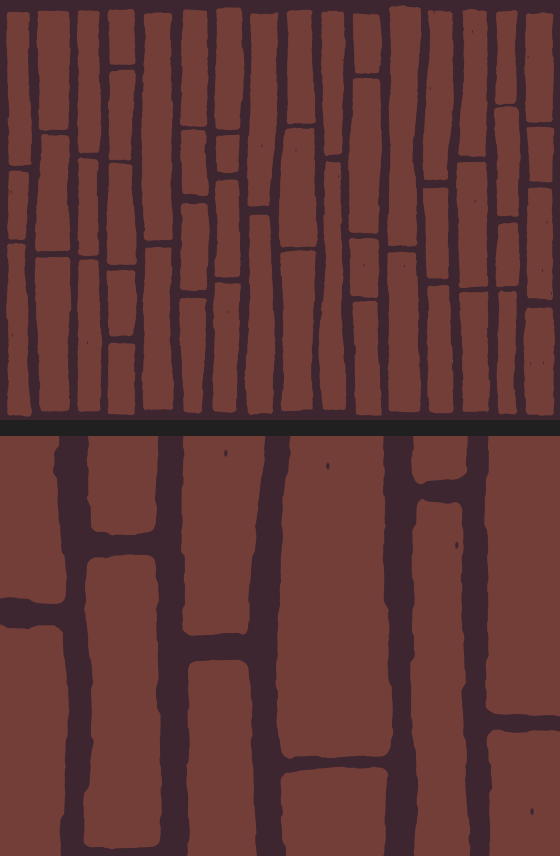
Top, the full canvas; bottom, a detail of the centre.
This texture is drawn by a WebGL 2 fragment shader. Its source:

```glsl
#version 300 es
precision highp float;
// Rough wooden planks: sixteen upright columns, each cut into a few boards.
// Neighbouring columns share a wandering seam, joints are jittered per column,
// and every board is a slightly rounded box whose four sides are worn by noise.

uniform vec2 u_resolution;
out vec4 fragColor;

const int COLUMNS = 16;
const float PITCH = 1.0 / 12.0;

// Number of boards in each column
const int BOARDS[COLUMNS] = int[](3, 3, 3, 5, 2, 4, 4, 2, 3, 2, 4, 2, 3, 3, 4, 4);

float hash(vec2 p) {
    return fract(sin(dot(p, vec2(127.1, 311.7))) * 43758.5453);
}

// Signed noise along a line; softness 0.5 is smooth, smaller gives ragged steps
float lineNoise(float x, float seed, float softness) {
    float cell = floor(x);
    float blend = smoothstep(0.5 - softness, 0.5 + softness, x - cell);
    return 2.0 * mix(hash(vec2(cell, seed)), hash(vec2(cell + 1.0, seed)), blend) - 1.0;
}

// Small chipped steps on top of a gentle bow
float wear(float x, float seed) {
    return 0.0035 * lineNoise(x * 11.0, seed, 0.5)
         + 0.0016 * lineNoise(x * 48.0, seed + 3.7, 0.15)
         + 0.0007 * lineNoise(x * 130.0, seed + 8.3, 0.2);
}

// Seam between two columns at height y; the outer seams stay near the border
float seam(int i, float y) {
    float id = float(i);
    float inner = (i == 0 || i == COLUMNS) ? 0.25 : 1.0;
    float shift = 0.018 * (hash(vec2(id, 5.3)) - 0.5);
    float sway = 0.010 * lineNoise(y * 4.0 + id * 0.37, id + 21.0, 0.5);
    float border = i == 0 ? 0.007 : (i == COLUMNS ? -0.007 : 0.0);
    return id * PITCH + border + inner * (shift + sway);
}

// Height of the k-th joint in a column of n boards
float joint(int column, int k, int n) {
    float random = hash(vec2(float(column) + 2.6, float(k) + 40.0)) - 0.5;
    bool isEnd = k == 0 || k == n;
    float jitter = isEnd ? 0.0 : 0.68 * random;
    float height = mix(0.010, 0.983, (float(k) + jitter) / float(n));
    return height + (isEnd ? 0.016 * random : 0.0);
}

float roundedBox(vec2 p, vec2 low, vec2 high, float radius) {
    vec2 q = abs(p - 0.5 * (low + high)) - 0.5 * (high - low) + radius;
    return length(max(q, 0.0)) + min(max(q.x, q.y), 0.0) - radius;
}

float board(vec2 p, int column, int k, int n) {
    float seed = float(column) * 17.0 + float(k) * 3.1;
    float tilt = 0.10 * (hash(vec2(seed, 9.0)) - 0.5) * (p.x - (float(column) + 0.5) * PITCH);
    float halfJoint = mix(0.005, 0.010, hash(vec2(seed, 14.0)));
    vec2 low = vec2(seam(column, p.y) + 0.0108 + wear(p.y, seed + 1.0),
                    joint(column, k, n) + halfJoint + tilt + wear(p.x, seed + 2.0));
    vec2 high = vec2(seam(column + 1, p.y) - 0.0108 + wear(p.y, seed + 5.0),
                     joint(column, k + 1, n) - halfJoint + tilt + wear(p.x, seed + 6.0));
    return roundedBox(p, low, high, 0.007);
}

// Distance to a few tiny dark nicks scattered over the wood
float nick(vec2 p) {
    vec2 cell = floor(p * 18.0);
    vec2 spot = 0.2 + 0.6 * vec2(hash(cell + 3.0), hash(cell + 7.0));
    vec2 offset = p - (cell + spot) / 18.0;
    float present = step(hash(cell + 11.0), 0.07);
    return mix(1.0, length(offset * vec2(1.0, 0.5)) - 0.0013, present);
}

void main() {
    vec2 p = gl_FragCoord.xy / u_resolution * vec2(4.0 / 3.0, 1.0);
    float pixel = 1.0 / u_resolution.y;

    // Nearest board among this column and its two neighbours
    float wood = 1.0;
    int here = int(floor(p.x / PITCH));
    for (int column = max(here - 1, 0); column <= min(here + 1, COLUMNS - 1); column++) {
        int n = BOARDS[column];
        for (int k = 0; k < n; k++) {
            wood = min(wood, board(p, column, k, n));
        }
    }
    wood = max(wood, -nick(p));

    vec3 gapColor = vec3(0.24, 0.15, 0.19);
    vec3 woodColor = vec3(0.45, 0.24, 0.22);
    float coverage = 1.0 - smoothstep(-0.6 * pixel, 0.6 * pixel, wood);
    fragColor = vec4(mix(gapColor, woodColor, coverage), 1.0);
}
```
